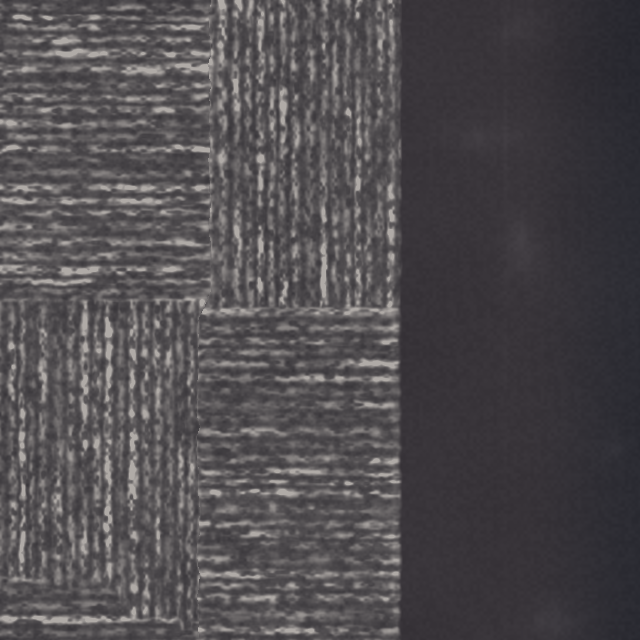
A Shadertoy shader for this texture:

```glsl
// Woven cloth of four blocks with alternating thread direction beside a smooth dark panel.
// Threads are uneven ridges with hashed strength, broken into grains by stretched value noise;
// the panel is a soft gradient with a faint fold, smudges and grain.

const vec3 DARK = vec3(0.205, 0.195, 0.212);
const vec3 LIGHT = vec3(0.69, 0.67, 0.655);
const vec3 PANEL = vec3(0.220, 0.204, 0.224);
const vec3 PANEL_EDGE = vec3(0.168, 0.170, 0.198);
const float PANEL_X = 0.625;       // where the cloth ends
const float FOLD_X = 0.79;         // faint fold in the panel
const float SEAM_X_LOW = 0.310;
const float SEAM_X_HIGH = 0.328;
const float SEAM_Y_LEFT = 0.531;
const float SEAM_Y_RIGHT = 0.520;
const float PITCH_ROWS = 0.0205;   // distance between horizontal threads
const float PITCH_COLUMNS = 0.0190;
const float WOBBLE = 0.0040;
const float THREAD_GAIN = 0.98;
const float SOFT = 0.004;          // softness of block borders

float hash(vec2 p) {
    return fract(sin(dot(p, vec2(127.1, 311.7))) * 43758.5453);
}

float noise(vec2 p) {
    vec2 i = floor(p), f = fract(p);
    f = f * f * (3.0 - 2.0 * f);
    return mix(mix(hash(i), hash(i + vec2(1, 0)), f.x),
               mix(hash(i + vec2(0, 1)), hash(i + vec2(1, 1)), f.x), f.y);
}

float step01(float edge, float x) {
    return smoothstep(edge - SOFT, edge + SOFT, x);
}

float band(float centre, float width, float x) {
    float d = (x - centre) / width;
    return exp(-d * d);
}

float blob(vec2 p, vec2 centre, vec2 size) {
    vec2 d = (p - centre) / size;
    return exp(-dot(d, d));
}

// Brightness of threads; p.x runs along them, p.y across from the block border.
float threads(vec2 p, float pitch, float grainRate, float seed) {
    float across = p.y + WOBBLE * (noise(vec2(p.x * 9.0, p.y * 25.0 + seed)) - 0.5);
    across += 0.004 * (noise(vec2(p.x * 90.0, p.y * 75.0 + seed)) - 0.5);
    float row = across / pitch + 0.7 * (noise(vec2(across * 24.0, seed)) - 0.5);
    float id = floor(row);
    float ridge = 0.5 - 0.5 * cos(6.28318 * row);

    // Each thread fades in and out along its length
    float strength = mix(0.3, 1.05, hash(vec2(id, seed)));
    strength *= mix(0.3, 1.5, noise(vec2(p.x * 13.0 + id * 7.3, id + seed)));

    // Short light grains, partly independent of the threads
    float grain = noise(vec2(p.x * grainRate, p.y * 125.0) + seed);
    float fine = noise(vec2(p.x * grainRate * 1.9, p.y * 210.0) + seed);
    float speck = smoothstep(0.2, 0.9, mix(grain, fine, 0.4));
    float stray = noise(vec2(p.x * 28.0, p.y * 95.0) + seed);
    return ridge * strength * (0.12 + 1.25 * speck) + 0.24 * stray * speck;
}

float clothTone(vec2 p) {
    // Block layout
    float seamX = mix(SEAM_X_LOW, SEAM_X_HIGH, smoothstep(0.49, 0.55, p.y));
    seamX += 0.005 * (noise(vec2(p.y * 60.0, 8.0)) - 0.5);
    float right = step01(seamX, p.x);
    float side = step(seamX, p.x);
    float seamY = mix(SEAM_Y_LEFT, SEAM_Y_RIGHT, right);
    float upper = step01(seamY, p.y);
    float upright = mix(1.0 - upper, upper, right);
    float cornerTop = mix(0.095, 0.028, smoothstep(0.14, 0.235, p.x));
    cornerTop += 0.035 * (noise(p * 45.0) - 0.5);
    float corner = (1.0 - smoothstep(-0.015, 0.015, p.y - cornerTop)) * (1.0 - right);
    upright *= 1.0 - corner;

    // Both thread directions, blended at the borders
    float rowStart = mix(SEAM_Y_LEFT, SEAM_Y_RIGHT, side);
    float columnStart = mix(SEAM_X_LOW, PANEL_X, side);
    float rows = threads(vec2(p.x, p.y - rowStart), PITCH_ROWS, 68.0, 3.0 + 11.0 * side);
    float columns = threads(vec2(p.y, p.x - columnStart), PITCH_COLUMNS, 85.0, 29.0 + 17.0 * side);
    float tone = mix(rows, columns, upright) * THREAD_GAIN;
    tone *= 1.0 - 0.12 * right * (1.0 - upper);

    // Broken bright threads along the seams
    float speck = smoothstep(0.2, 0.9, noise(p * vec2(85.0, 110.0)));
    float seams = 0.32 * band(seamX + 0.003, 0.009, p.x) * mix(0.45, 1.0, upper);
    seams += mix(0.32, 0.38, side) * band(mix(0.535, 0.509, side), 0.006, p.y);
    seams += 0.18 * band(PANEL_X - 0.009, 0.006, p.x);
    tone += seams * speck;

    // Fuzz between the threads
    float fuzz = noise(p * 120.0) * 0.6 + noise(p * 240.0) * 0.4;
    return tone + 0.035 + 0.20 * fuzz + 0.08 * (noise(p * 9.0) - 0.5);
}

vec3 panelColour(vec2 p) {
    vec3 colour = mix(PANEL, PANEL_EDGE, smoothstep(0.80, 1.03, p.x));
    colour -= 0.010 * smoothstep(0.5, 0.9, p.y) * smoothstep(0.82, 0.9, p.x);
    float fold = band(FOLD_X, 0.004, p.x) * noise(vec2(3.0, p.y * 18.0));
    float smudge = blob(p, vec2(0.82, 0.96), vec2(0.045, 0.03));
    smudge += blob(p, vec2(0.75, 0.79), vec2(0.06, 0.025));
    smudge += blob(p, vec2(0.815, 0.61), vec2(0.035, 0.06));
    smudge += blob(p, vec2(0.96, 0.30), vec2(0.025, 0.02));
    smudge += blob(p, vec2(0.87, 0.03), vec2(0.04, 0.03));
    smudge *= noise(p * 32.0) + 0.5 * noise(p * 70.0);
    colour += 0.012 * fold + 0.034 * smudge;
    colour += 0.014 * (noise(p * 9.0) - 0.5);
    return colour + 0.022 * (noise(p * 190.0) - 0.5);
}

void mainImage(out vec4 fragColor, in vec2 fragCoord) {
    vec2 p = fragCoord / iResolution.xy;
    vec3 cloth = mix(DARK, LIGHT, clamp(clothTone(p), 0.0, 1.0));
    float border = PANEL_X + 0.003 * (noise(vec2(p.y * 70.0, 5.0)) - 0.5);
    vec3 colour = mix(cloth, panelColour(p), step01(border, p.x));
    fragColor = vec4(clamp(colour, 0.0, 1.0), 1.0);
}
```
